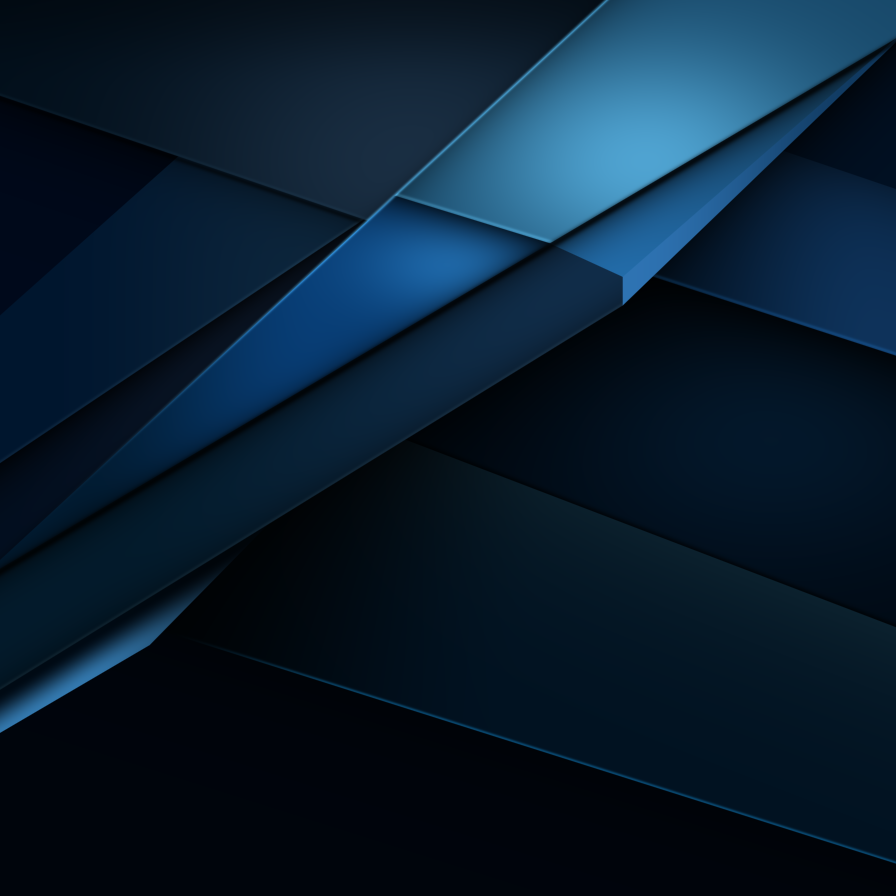
Reproduce this background procedurally as a WebGL 1 fragment shader.

```glsl
precision highp float;
// Overlapping dark blue panels crossed by a bright diagonal blade.
// Straight edges are signed line distances; panels are painted back to front,
// each with its own gradient, soft contact shadows and thin lit rims.

uniform vec2 u_resolution;

// Signed distance to the line through a and b, positive above it (a left of b).
float above(vec2 p, vec2 a, vec2 b) {
  vec2 along = normalize(b - a);
  return dot(p - a, vec2(-along.y, along.x));
}

// Antialiased coverage of the positive side of an edge.
float cover(float d) {
  float pixel = 0.75 / min(u_resolution.x, u_resolution.y);
  return smoothstep(-pixel, pixel, d);
}

// Brightness rising from a contact shadow at d = 0.
float lift(float d, float width) {
  return 1.0 - exp(-max(d, 0.0) / width);
}

float rim(float d, float width) {
  return exp(-d * d / (width * width));
}

float glow(vec2 p, vec2 center, vec2 radius) {
  vec2 q = (p - center) / radius;
  return exp(-dot(q, q));
}

// Panels below the blade, stacked from the floor to the upper right.
vec3 lowerPanels(vec2 p, float blade) {
  float floorEdge = above(p, vec2(0.189, 0.293), vec2(1.0, 0.036));
  float midEdge = above(p, vec2(0.469, 0.503), vec2(1.0, 0.300));
  float shelfEdge = above(p, vec2(0.732, 0.690), vec2(1.0, 0.603));
  float topEdge = above(p, vec2(0.885, 0.828), vec2(1.0, 0.789));

  vec3 color = vec3(0.0, 0.018, 0.047) * (0.6 + 0.4 * lift(-floorEdge, 0.05));

  vec3 slab = mix(vec3(0.0, 0.065, 0.125), vec3(0.045, 0.13, 0.18), exp(min(midEdge, 0.0) / 0.1));
  slab *= 0.2 + 0.8 * smoothstep(0.18, 0.62, p.x + 0.25 * (0.4 - p.y));
  slab *= 0.35 + 0.65 * lift(-blade, 0.07);
  slab += vec3(0.03, 0.20, 0.29) * rim(floorEdge - 0.001, 0.0018) * smoothstep(0.18, 0.4, p.x);
  color = mix(color, slab, cover(floorEdge));

  vec3 hollow = mix(vec3(0.0, 0.035, 0.075), vec3(0.015, 0.10, 0.18), glow(p, vec2(0.86, 0.53), vec2(0.25, 0.16)));
  hollow *= 0.25 + 0.75 * lift(-shelfEdge, 0.045);
  hollow *= 0.3 + 0.7 * lift(-blade, 0.07);
  hollow *= 1.0 - 0.6 * rim(midEdge, 0.004);
  color = mix(color, hollow, cover(midEdge));

  vec3 shelf = mix(vec3(0.015, 0.09, 0.17), vec3(0.055, 0.20, 0.36), smoothstep(0.72, 0.98, p.x));
  shelf *= 0.45 + 0.55 * lift(-blade, 0.035);
  shelf *= 0.6 + 0.4 * lift(-topEdge, 0.05);
  shelf += vec3(0.02, 0.08, 0.13) * rim(shelfEdge - 0.002, 0.002);
  color = mix(color, shelf, cover(shelfEdge));

  vec3 corner = vec3(0.005, 0.065, 0.14) * (0.35 + 0.65 * lift(-blade, 0.04));
  return mix(color, corner, cover(topEdge));
}

// Panels to the upper left of the long thin ridge.
vec3 leftPanels(vec2 p, float ridge) {
  float roofEdge = above(p, vec2(0.0, 0.893), vec2(0.406, 0.755));
  float nookEdge = above(p, vec2(0.0, 0.648), vec2(0.195, 0.822));
  float foldEdge = above(p, vec2(0.0, 0.483), vec2(0.406, 0.755));

  vec3 color = mix(vec3(0.01, 0.06, 0.13), vec3(0.055, 0.11, 0.19), smoothstep(0.0, 0.35, p.x));
  color *= 0.25 + 0.75 * lift(-foldEdge, 0.025);

  vec3 slope = mix(vec3(0.0, 0.085, 0.18), vec3(0.05, 0.15, 0.24), smoothstep(0.03, 0.38, p.x));
  slope *= 0.6 + 0.4 * lift(-roofEdge, 0.025);
  slope += vec3(0.04, 0.05, 0.05) * rim(foldEdge - 0.001, 0.002);
  color = mix(color, slope, cover(foldEdge));

  vec3 nook = vec3(0.0, 0.035, 0.105) * (0.4 + 0.6 * lift(-roofEdge, 0.04));
  color = mix(color, nook, cover(nookEdge));

  vec3 roof = mix(vec3(0.005, 0.055, 0.10), vec3(0.10, 0.18, 0.26), glow(p, vec2(0.46, 0.82), vec2(0.27, 0.19)));
  roof += vec3(0.02, 0.04, 0.05) * rim(roofEdge - 0.001, 0.002);
  roof *= 1.0 - 0.35 * smoothstep(0.9, 1.02, p.y);
  color = mix(color, roof, cover(roofEdge));
  color *= 1.0 - 0.5 * rim(roofEdge + 0.003, 0.003);
  return color * (0.75 + 0.25 * lift(ridge, 0.006));
}

void main() {
  vec2 p = gl_FragCoord.xy / u_resolution;
  float ridge = above(p, vec2(0.0, 0.375), vec2(0.677, 1.0));
  float crest = above(p, vec2(0.0, 0.365), vec2(1.0, 0.957));
  float keel = above(p, vec2(0.0, 0.230), vec2(0.695, 0.659));
  float blade = min(keel, above(p, vec2(0.695, 0.659), vec2(1.0, 0.953)));
  vec3 color = lowerPanels(p, blade);

  // Lit sliver under the lower left end of the blade.
  float sliver = min(above(p, vec2(0.0, 0.182), vec2(0.167, 0.280)), above(p, vec2(0.167, 0.280), vec2(0.280, 0.395)));
  vec3 steel = mix(vec3(0.0, 0.04, 0.08), vec3(0.20, 0.47, 0.68), smoothstep(0.004, 0.042, -keel));
  steel *= 1.0 - 0.55 * smoothstep(0.08, 0.27, p.x);
  color = mix(color, steel, cover(sliver));

  // Broad band, end facet and narrow bevel of the blade.
  vec3 band = mix(vec3(0.012, 0.11, 0.18), vec3(0.07, 0.19, 0.31), smoothstep(0.1, 0.68, p.x));
  band *= (0.35 + 0.65 * lift(-crest, 0.018)) * (0.65 + 0.35 * lift(keel, 0.025));
  band += vec3(0.04, 0.05, 0.05) * rim(keel - 0.001, 0.002);
  float bevelEdge = above(p, vec2(0.695, 0.691), vec2(1.0, 0.957));
  float facetEdge = min(bevelEdge, above(p, vec2(0.612, 0.729), vec2(0.695, 0.691)));
  vec3 bevel = mix(vec3(0.18, 0.45, 0.70), vec3(0.06, 0.22, 0.37), smoothstep(0.70, 0.98, p.x));
  vec3 facet = mix(vec3(0.14, 0.44, 0.69), vec3(0.10, 0.31, 0.47), smoothstep(0.66, 0.95, p.x));
  facet *= 0.25 + 0.75 * lift(-crest, 0.022);
  band = mix(band, bevel, cover(p.x - 0.695));
  band = mix(band, facet, cover(facetEdge));
  color = mix(color, band, cover(blade));

  // Bright upper sheet and the blue facet it shades.
  float sheetEdge = above(p, vec2(0.449, 0.779), vec2(0.612, 0.729));
  vec3 blue = mix(vec3(0.005, 0.11, 0.20), vec3(0.03, 0.24, 0.46), smoothstep(0.08, 0.36, p.x));
  blue += vec3(0.10, 0.20, 0.25) * glow(p, vec2(0.52, 0.71), vec2(0.11, 0.06));
  blue *= 0.3 + 0.7 * lift(-sheetEdge, 0.023);
  blue *= 0.6 + 0.4 * lift(crest, 0.012);
  vec3 sheet = mix(vec3(0.09, 0.28, 0.41), vec3(0.31, 0.64, 0.82), glow(p, vec2(0.72, 0.82), vec2(0.20, 0.13)));
  sheet *= 0.65 + 0.35 * lift(-ridge, 0.025);
  sheet += vec3(0.08, 0.14, 0.16) * rim(sheetEdge - 0.002, 0.002);
  blue = mix(blue, sheet, cover(sheetEdge));
  color = mix(color, blue, cover(crest));
  color *= 1.0 - 0.7 * rim(crest + 0.003, 0.004);

  // Left panels and the fine highlight along the ridge.
  color = mix(color, leftPanels(p, ridge), cover(ridge));
  color += vec3(0.16, 0.34, 0.43) * rim(ridge, 0.0018) * smoothstep(0.02, 0.45, p.x);
  gl_FragColor = vec4(color, 1.0);
}
```
